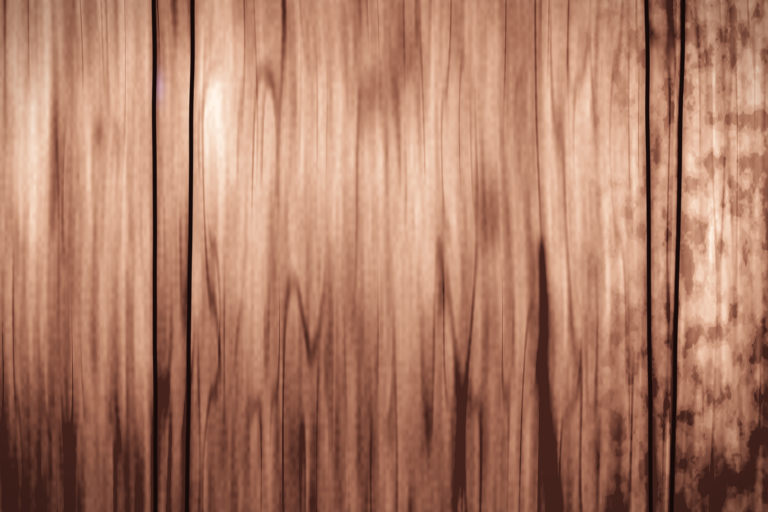
Give the GLSL for this texture, as a Shadertoy shader.

```glsl
// Weathered reddish wood planks with vertical grain, dark gaps and a long crack.

float hash(vec2 p) {
    return fract(sin(dot(p, vec2(127.1, 311.7))) * 43758.545);
}

float noise(vec2 p) {
    vec2 i = floor(p), f = fract(p);
    f = f * f * (3.0 - 2.0 * f);
    return mix(mix(hash(i), hash(i + vec2(1, 0)), f.x),
               mix(hash(i + vec2(0, 1)), hash(i + vec2(1, 1)), f.x), f.y);
}

float fbm(vec2 p) {
    float sum = 0.0, amp = 0.5;
    for (int i = 0; i < 4; i++) {
        sum += amp * noise(p);
        p = p * 2.03 + 17.3;
        amp *= 0.5;
    }
    return sum;
}

// Soft elliptical spot, 1 at its centre.
float spot(vec2 p, vec2 centre, vec2 radius) {
    vec2 d = (p - centre) / radius;
    return exp(-dot(d, d));
}

// Vertical line: full strength within halfWidth, then a soft edge.
float stroke(float d, float halfWidth, float soft) {
    return 1.0 - smoothstep(halfWidth, halfWidth + soft, abs(d));
}

// Thin dark fibres along the contours of stretched noise.
float fibres(vec2 p, vec2 freq, float width) {
    float contour = abs(noise(p * freq) - 0.5);
    float breaks = smoothstep(0.35, 0.7, noise(p * freq * vec2(0.6, 1.3) + 41.0));
    return (1.0 - smoothstep(0.0, width, contour)) * breaks;
}

// Wood colours from deep brown (0) to pale cream (5).
vec3 woodColour(float tone) {
    vec3 c = mix(vec3(0.27, 0.135, 0.11), vec3(0.48, 0.28, 0.22), clamp(tone, 0.0, 1.0));
    c = mix(c, vec3(0.65, 0.42, 0.33), clamp(tone - 1.0, 0.0, 1.0));
    c = mix(c, vec3(0.77, 0.56, 0.45), clamp(tone - 2.0, 0.0, 1.0));
    c = mix(c, vec3(0.88, 0.69, 0.58), clamp(tone - 3.0, 0.0, 1.0));
    c = mix(c, vec3(0.95, 0.82, 0.73), clamp(tone - 4.0, 0.0, 1.0));
    return mix(c, vec3(1.0, 0.95, 0.90), clamp(tone - 5.0, 0.0, 1.0));
}

// Broad light and shade over the whole wall.
float lighting(vec2 p) {
    float t = mix(1.15, 3.75, smoothstep(-0.05, 0.72, p.y));
    t -= 0.9 * smoothstep(0.8, 1.02, p.y);
    t += 1.5 * spot(p, vec2(0.275, 0.78), vec2(0.055, 0.20));
    t += 0.8 * spot(p, vec2(0.50, 0.64), vec2(0.13, 0.22));
    t += 0.7 * spot(p, vec2(0.03, 0.78), vec2(0.06, 0.25));
    t += 1.0 * spot(p, vec2(0.925, 0.36), vec2(0.04, 0.28));
    t += 0.6 * spot(p, vec2(0.78, 0.55), vec2(0.06, 0.30));
    t -= 0.8 * spot(p, vec2(0.08, 0.45), vec2(0.025, 0.50));
    t -= 0.8 * spot(p, vec2(0.67, 0.75), vec2(0.05, 0.30));
    t -= 0.7 * spot(p, vec2(0.37, 1.02), vec2(0.04, 0.12));
    t -= 0.9 * spot(p, vec2(0.02, 0.08), vec2(0.04, 0.20));
    t -= 1.1 * spot(p, vec2(1.01, 0.45), vec2(0.035, 0.65));
    return t;
}

void mainImage(out vec4 fragColor, in vec2 fragCoord) {
    vec2 p = fragCoord / iResolution.xy;
    float px = 1.0 / iResolution.x;

    // Slightly slanted gaps between the five planks.
    float wobble = 0.002 * (noise(vec2(3.0, p.y * 9.0)) - 0.5);
    vec4 gaps = mix(vec4(0.203, 0.244, 0.848, 0.875),
                    vec4(0.2005, 0.251, 0.842, 0.890), p.y) + wobble;
    vec4 side = step(gaps, vec4(p.x));
    float plank = dot(side, vec4(1.0));
    float narrow = side.x - side.y + side.z - side.w;

    // Grain coordinates bend gently and swell around a knot.
    vec2 g = p;
    g.x += 0.014 * (noise(vec2(p.x * 9.0, p.y * 2.5) + plank * 7.0) - 0.5);
    g.x -= 0.22 * (p.x - 0.128) * spot(p, vec2(0.128, 0.74), vec2(0.025, 0.08));
    g += plank * vec2(1.7, 3.1);

    // Streaks, from wide bands down to hairlines.
    float tone = lighting(p) - 0.5 * narrow;
    tone -= 0.5 * (side.z - side.w);
    tone += 1.5 * (fbm(g * vec2(32.0, 1.8)) - 0.47);
    tone += 1.6 * (noise(g * vec2(105.0, 3.0)) - 0.5);
    tone += 0.9 * (noise(g * vec2(210.0, 9.0)) - 0.5);
    tone += 0.45 * (noise(g * vec2(240.0, 90.0)) - 0.5);
    tone -= 1.5 * fibres(g, vec2(46.0, 2.2), 0.10);
    tone -= 1.1 * fibres(g + 5.3, vec2(85.0, 3.2), 0.14);

    // Flaking patches on the rough planks at the right.
    float rough = smoothstep(0.70, 0.92, p.x);
    float flakes = fbm(g * vec2(62.0, 24.0) + 9.0);
    tone -= rough * 1.3 * smoothstep(0.50, 0.64, flakes);
    tone += rough * 0.7 * smoothstep(0.46, 0.32, flakes);

    // Knot and long tapering crack.
    tone -= 1.4 * spot(p, vec2(0.128, 0.74), vec2(0.007, 0.035));
    float drop = clamp(0.55 - p.y, 0.0, 0.55);
    float crackX = 0.704 + 0.055 * drop * drop + 0.004 * (noise(vec2(p.y * 14.0, 8.0)) - 0.5);
    float crackFade = smoothstep(0.56, 0.50, p.y);
    tone -= crackFade * 1.8 * stroke(p.x - crackX, 0.001, 0.007 + 0.020 * drop);
    tone -= crackFade * 1.0 * stroke(p.x - crackX, 0.002, 0.022);

    // Shaded plank edges, a pale rim and the gaps themselves.
    vec4 d = abs(p.x - gaps);
    float nearest = min(min(d.x, d.y), min(d.z, d.w));
    tone -= 0.9 * stroke(nearest, 0.002, 0.008);
    tone += 1.3 * stroke(p.x - gaps.w + 0.006, 0.0008, 0.003);
    vec3 colour = woodColour(tone);
    colour += vec3(0.02, 0.06, 0.20) * spot(p, vec2(0.207, 0.83), vec2(0.008, 0.035));
    colour = mix(colour, vec3(0.09, 0.04, 0.035), stroke(nearest, 0.0014, 0.0012 + px));

    // Darkened corners.
    vec2 edge = p * 2.0 - 1.0;
    colour *= 1.0 - 0.16 * smoothstep(0.8, 2.0, dot(edge, edge));
    fragColor = vec4(clamp(colour, 0.0, 1.0), 1.0);
}
```
